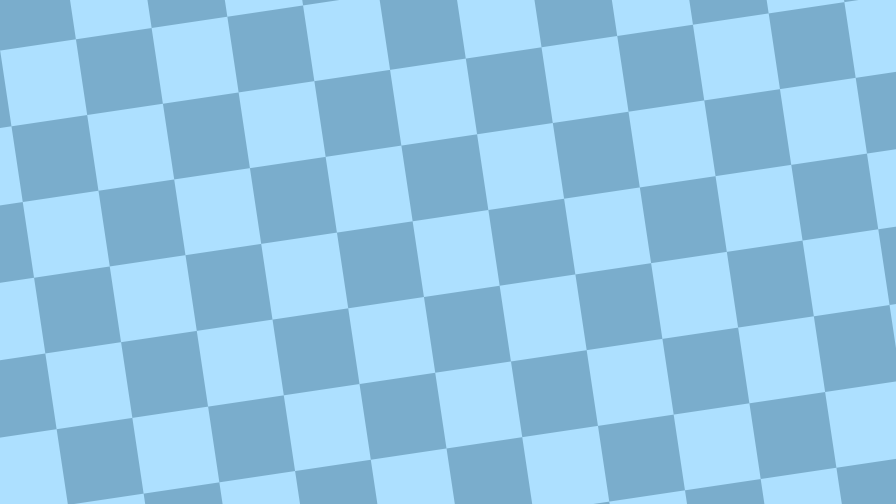
Give the GLSL for this pattern, as a Shadertoy shader.

```glsl
// Tilted two-tone blue checkerboard with smoothed edges.

const vec3  LIGHT_BLUE = vec3(0.68, 0.88, 1.00);
const vec3  DARK_BLUE  = vec3(0.48, 0.68, 0.80);
const float CELL_SIZE  = 0.1519;                // side of a square, in canvas heights
const float TILT       = 0.148;                 // counterclockwise, in radians
const vec2  ANCHOR     = vec2(0.0801, 0.0833);  // a grid corner, from the canvas centre
const float EDGE_WIDTH = 1.0;                   // smoothing width, in pixels

// Rotates p into axes turned counterclockwise by angle.
vec2 toTiltedAxes(vec2 p, float angle) {
    float c = cos(angle), s = sin(angle);
    return vec2(c * p.x + s * p.y, c * p.y - s * p.x);
}

// Square wave of period 2: +1 on even cells, -1 on odd ones, with soft steps.
vec2 softSquareWave(vec2 cell, float softness) {
    vec2 signedDistance = 0.5 - abs(mod(cell - 0.5, 2.0) - 1.0);
    // Distance to the nearest grid line, positive inside even cells.
    signedDistance = 0.5 - abs(mod(cell + 0.5, 2.0) - 1.0);
    return clamp(2.0 * signedDistance / softness, -1.0, 1.0);
}

void mainImage(out vec4 fragColor, in vec2 fragCoord) {
    // Centred coordinates, in canvas heights
    vec2 p = (fragCoord - 0.5 * iResolution.xy) / iResolution.y;
    vec2 cell = toTiltedAxes(p - ANCHOR, TILT) / CELL_SIZE;

    // Checker parity is the product of the two waves
    float softness = EDGE_WIDTH / (iResolution.y * CELL_SIZE);
    vec2 wave = softSquareWave(cell, softness);
    float lightness = 0.5 + 0.5 * wave.x * wave.y;

    fragColor = vec4(mix(DARK_BLUE, LIGHT_BLUE, lightness), 1.0);
}
```
